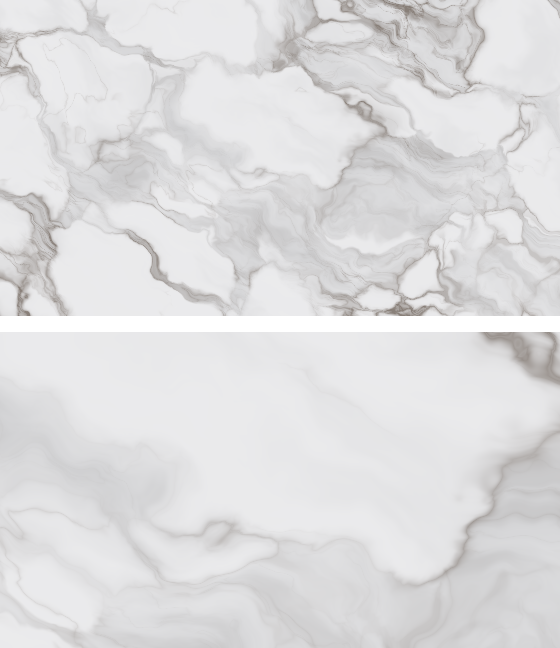
Top: the whole. Bottom: its middle third, enlarged.
Write a WebGL 2 fragment shader that draws this texture.

```glsl
#version 300 es
precision highp float;

#define GRAIN_DIR vec2(0.82, -0.57)
#define LARGE_SIZE 0.29
#define SMALL_SIZE 0.095
#define LARGE_SHARE 0.62
#define SMALL_SHARE 0.48
#define ROUNDNESS 13.0
#define WARP 0.36
#define ROUGHNESS 0.055
#define WHITE vec3(0.922, 0.922, 0.928)
#define GREY vec3(0.842, 0.843, 0.850)
#define VEIN vec3(0.50, 0.46, 0.43)

uniform vec2 u_resolution;
out vec4 fragColor;

vec2 hash2(vec2 p) {
  vec3 h = fract(p.xyx * vec3(0.1031, 0.1030, 0.0973));
  h += dot(h, h.yzx + 33.33);
  return fract((h.xx + h.yz) * h.zy);
}

float noise(vec2 p) {
  vec2 i = floor(p), f = fract(p);
  f = f * f * f * (f * (f * 6.0 - 15.0) + 10.0);
  float low = mix(hash2(i).x, hash2(i + vec2(1, 0)).x, f.x);
  float high = mix(hash2(i + vec2(0, 1)).x, hash2(i + vec2(1, 1)).x, f.x);
  return mix(low, high, f.y);
}

float fbm(vec2 p) {
  float sum = 0.0, amp = 0.5;
  for (int i = 0; i < 5; i++) {
    sum += amp * noise(p);
    p = mat2(0.96, 0.28, -0.28, 0.96) * p * 2.03 + 11.7;
    amp *= 0.5;
  }
  return sum / 0.97;
}

// Thin line where the noise crosses its middle value
float ridge(vec2 p, float width) {
  return exp(-abs(fbm(p) - 0.5) / width);
}

// Distance to rounded cell borders: positive in stones, negative in filler cells
float stones(vec2 q, float size, float stretch, float share) {
  vec2 g = q / (size * vec2(stretch, 1.0));
  vec2 cell = floor(g), f = fract(g), nearCell = vec2(0), nearest = vec2(9);
  for (int j = -1; j <= 1; j++)
    for (int i = -1; i <= 1; i++) {
      vec2 o = vec2(i, j);
      vec2 r = o + 0.08 + 0.84 * hash2(cell + o) - f;
      if (dot(r, r) < dot(nearest, nearest)) { nearest = r; nearCell = o; }
    }
  float sum = 1e-6;
  for (int j = -2; j <= 2; j++)
    for (int i = -2; i <= 2; i++) {
      vec2 o = nearCell + vec2(i, j);
      vec2 r = o + 0.08 + 0.84 * hash2(cell + o) - f;
      vec2 gap = r - nearest;
      if (dot(gap, gap) > 1e-5)
        sum += exp(-ROUNDNESS * dot(0.5 * (nearest + r), normalize(gap)));
    }
  float d = max(-log(sum) / ROUNDNESS, 0.0) * size;
  return hash2(cell + nearCell + 31.0).y < share ? d : -d;
}

void main() {
  vec2 p = gl_FragCoord.xy / u_resolution.y;
  float pixel = 1.0 / u_resolution.y;

  // Flow coordinates: x along the grain, y across it
  vec2 q = vec2(dot(p, GRAIN_DIR), dot(p, vec2(-GRAIN_DIR.y, GRAIN_DIR.x))) + 4.0;
  q += WARP * (vec2(fbm(q * 2.7), fbm(q * 2.7 + 17.3)) - 0.5);
  vec2 rough = q + ROUGHNESS * (vec2(fbm(q * 13.0), fbm(q * 13.0 + 41.0)) - 0.5);

  // Large stones, with small ones filling the gaps
  float spread = noise(q * 3.5 + 5.0);
  float large = stones(rough, LARGE_SIZE, 1.75, LARGE_SHARE) - 0.003 - 0.026 * spread;
  float small = stones(rough + 7.0, SMALL_SIZE, 1.5, SMALL_SHARE) - 0.002 - 0.012 * spread;
  float edge = max(large, min(small, -large - 0.005));
  float blur = mix(0.003, 0.022, smoothstep(0.35, 0.8, noise(q * 6.0 + 23.0)));
  float stone = smoothstep(-blur - pixel, blur + pixel, edge);

  // Cloudy grey matrix and faint haze inside the stones
  float cloud = fbm(q * vec2(3.0, 7.0) + 3.0);
  float wisp = fbm(q * vec2(7.0, 24.0) + 61.0);
  float matrix = clamp(0.85 + 1.5 * (cloud - 0.5) + 1.1 * (wisp - 0.5), 0.25, 1.3);
  float haze = 0.4 * smoothstep(0.5, 0.8, cloud) + 0.1 * wisp;
  float grey = mix(matrix, haze, stone);

  // Brown streaks along the flow, gathered in zones
  float zone = smoothstep(0.46, 0.70, fbm(q * vec2(2.0, 3.2) + 29.0));
  float streak = ridge(q * vec2(3.5, 13.0) + 47.0, 0.022);
  float fine = ridge(rough * vec2(9.0, 30.0) + 83.0, 0.03);
  float smoke = smoothstep(0.45, 0.75, wisp);
  float dark = (1.0 - stone) * (streak * (0.12 + 0.42 * zone)
             + fine * (0.05 + 0.30 * zone) + smoke * (0.07 + 0.40 * zone));

  // Thin veins on stone rims and rare cracks through the white
  float rimMask = smoothstep(0.42, 0.8, noise(q * 7.0 + 71.0));
  float rim = exp(-abs(edge + 0.002) / (0.0022 + 0.5 * pixel));
  dark += rim * (0.05 + 0.42 * rimMask + 0.25 * zone);
  float crackMask = smoothstep(0.5, 0.75, noise(q * 4.0 + 13.0));
  dark += 0.16 * crackMask * ridge(rough * vec2(2.2, 3.6) + 97.0, 0.006);

  vec3 color = mix(WHITE, GREY, grey);
  color = mix(color, VEIN, clamp(dark, 0.0, 0.9));
  fragColor = vec4(color, 1.0);
}
```
